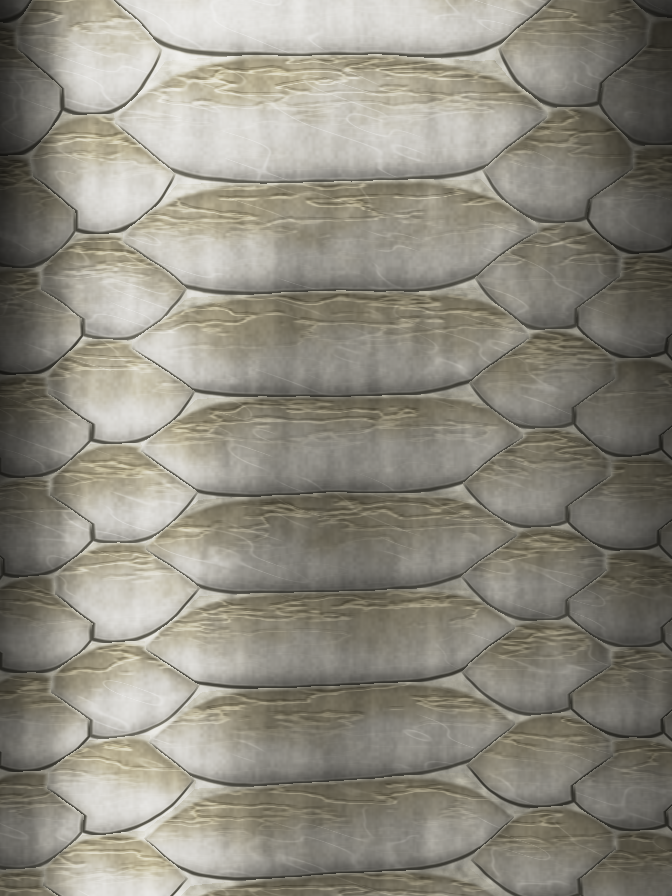
Write a WebGL 1 fragment shader that draws this texture.

```glsl
precision highp float;
// Snake belly skin: wide central plates flanked by staggered, overlapping side scales.
uniform vec2 u_resolution;

float hash(vec2 p) {
  return fract(sin(dot(p, vec2(127.1, 311.7))) * 43758.5453);
}

float noise(vec2 p) {
  vec2 i = floor(p), f = fract(p);
  f = f * f * (3.0 - 2.0 * f);
  return mix(mix(hash(i), hash(i + vec2(1.0, 0.0)), f.x),
             mix(hash(i + vec2(0.0, 1.0)), hash(i + 1.0), f.x), f.y);
}

float fbm(vec2 p) {
  float sum = 0.0, amp = 0.5;
  for (int i = 0; i < 4; i++) {
    sum += amp * noise(p);
    p = p * 2.03 + 7.3;
    amp *= 0.5;
  }
  return sum;
}

float bump(float t) { return exp(-t * t); }

// Thin bright lines along the middle level of a noise field
float crease(vec2 p, float width) {
  return bump((fbm(p) - 0.47) / width);
}

void main() {
  vec2 uv = gl_FragCoord.xy / u_resolution;
  float x = uv.x, down = 1.0 - uv.y;
  vec2 p = vec2(x * 0.75, down);

  // Row coordinate: rows grow shorter and tilt more from top to bottom
  vec2 wobble = vec2(fbm(p * 11.0), fbm(p * 11.0 + 40.0)) - 0.47;
  float sx = x + 0.016 * wobble.x;
  float row = -0.43 + down * (6.4 + down * (3.8 - 1.55 * down));
  row += 0.09 * wobble.y + 0.45 * (x - 0.49) * down;

  // Find the scale that covers this point, and its closest rival
  float best = -9.0, rival = -9.0, f = 0.0;
  vec2 id = vec2(0.0);
  float bend = (down - 0.66) * (down - 0.66);
  for (int i = -3; i <= 3; i++) {
    float k = float(i), side = abs(k);
    float center = 0.492, halfWidth = 0.272 + 0.075 * uv.y * uv.y, power = 4.5;
    float t = row;
    if (side > 0.5) {
      center += sign(k) * (0.182 + 0.133 * side + 0.15 * bend);
      halfWidth = 0.124 - 0.006 * side;
      power = 2.2;
      t += 0.5 * side + 0.08 + 0.2 * (side - 1.0);
    }
    float reach = 0.5 * (1.0 - pow(abs(sx - center) / halfWidth + 0.0001, power));
    float inside = max(reach, -2.0) - abs(fract(t) - 0.5);
    if (inside > best) {
      rival = best;
      best = inside;
      f = fract(t);
      id = vec2(k, floor(t));
    } else {
      rival = max(rival, inside);
    }
  }
  float edge = min(best, 0.5 * (best - rival));
  float tone = hash(id + 3.0);

  // Olive root fading to a grey tip
  float cloud = fbm(p * vec2(14.0, 22.0) + tone * 20.0);
  float tip = smoothstep(0.1, 0.75, f + 0.7 * (cloud - 0.47));
  vec3 color = mix(vec3(0.49, 0.465, 0.39), vec3(0.60, 0.59, 0.56), tip);
  color *= 0.94 + 0.12 * tone;
  color *= 0.84 + 0.34 * fbm(p * vec2(60.0, 14.0));
  color *= 1.0 - 0.2 * smoothstep(0.72, 1.0, f);

  // Wrinkles along the root, faint slanting scratches elsewhere
  float root = 1.0 - smoothstep(0.15, 0.6, f);
  vec2 fold = (p + 0.012 * wobble.yx) * vec2(14.0, 80.0) + tone * 31.0;
  float wrinkle = crease(fold, 0.035);
  vec2 slant = vec2(p.x + 0.5 * p.y, p.y - 0.35 * p.x) * vec2(16.0, 70.0);
  float scratch = bump((noise(slant + tone * 17.0) - 0.5) / 0.035);
  scratch *= smoothstep(0.45, 0.65, noise(p * 18.0 + 5.0));
  color += vec3(0.18, 0.175, 0.155) * wrinkle * (0.1 + 0.9 * root);
  color -= 0.10 * root * crease(fold + vec2(0.0, 0.25), 0.04);
  color += 0.07 * scratch;
  color += 0.05 * (noise(p * 240.0) - 0.5);

  // Rounded flanks, pale skin in the gaps, dark lip under each scale
  float soft = 9.0 / u_resolution.y;
  color *= mix(0.84, 1.0, smoothstep(0.0, 0.16, edge));
  float skin = 1.0 - smoothstep(-soft, 0.035 + soft, edge);
  float lip = smoothstep(0.42, 0.6, f) * (1.0 - smoothstep(0.006, 0.022 + soft, abs(edge)));
  vec3 skinColor = vec3(0.73, 0.72, 0.67) * (0.65 + 0.65 * fbm(p * 70.0));
  color = mix(color, skinColor, skin * 0.75);
  color = mix(color, vec3(0.17, 0.165, 0.14), lip * (0.7 + 0.2 * tone));

  // Light on the rolled skin: bright left band and top, dark upper sides
  float light = 0.83;
  light += 0.66 * bump((x - 0.21) / 0.15) * (0.6 + 0.4 * down);
  light += 0.62 * bump((x - 0.44) / 0.30) * bump(down / 0.27);
  light += 0.16 * bump((x - 0.72) / 0.14);
  light *= mix(0.3 + 0.5 * down * down, 1.0, smoothstep(-0.02, 0.13, x));
  light *= 1.0 - (0.58 - 0.38 * down) * smoothstep(0.8, 1.03, x);
  color *= light;
  color += vec3(0.10, 0.10, 0.105) * smoothstep(0.95, 1.35, light) * tip * (1.0 - lip);

  // Soft shoulder keeps the highlights just below white
  color = mix(color, 0.7 + 0.27 * (1.0 - exp((0.7 - color) / 0.27)), step(0.7, color));
  gl_FragColor = vec4(clamp(color, 0.0, 1.0), 1.0);
}
```
